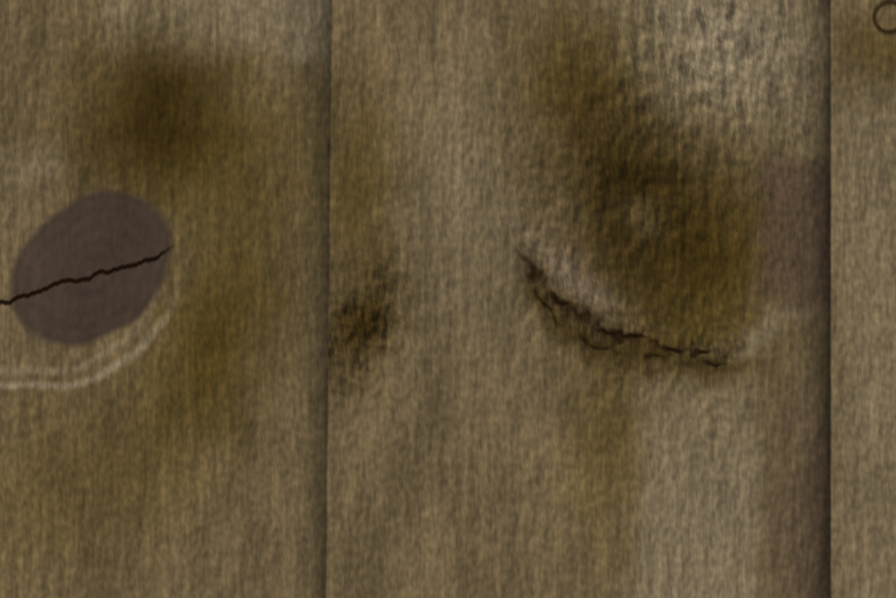
This texture is drawn by a WebGL 1 fragment shader. Its source:

```glsl
precision highp float;
// Weathered fence boards: three planks with shadowed seams, two knots and moss.
// Soft tilted blobs lay out the stains, gradient noise warps their borders and
// supplies vertical grain and flaky relief; curves add the cracks and rims.
uniform vec2 u_resolution;

const vec3 WOOD = vec3(0.405, 0.345, 0.245);
const vec3 PALE = vec3(0.50, 0.445, 0.355);
const vec3 OLIVE = vec3(0.31, 0.25, 0.115);
const vec3 MOSS = vec3(0.21, 0.16, 0.07);
const vec3 MAUVE = vec3(0.345, 0.28, 0.22);
const vec3 KNOT = vec3(0.28, 0.23, 0.19);
const vec3 DARK = vec3(0.13, 0.09, 0.05);
const vec3 PIVOT = vec3(0.385, 0.325, 0.23);
const float CONTRAST = 1.22;
const float SEAM_RIGHT = 1.389;
const float GRAIN = 0.26;
const float RELIEF = 0.46;
const float SPECKLE = 0.17;
const float WARP = 0.05;

vec2 q;    // warped position for stains
vec3 col;  // colour being painted

vec2 gradientAt(vec2 cell) {
  vec3 h = fract(cell.xyx * vec3(0.1031, 0.1030, 0.0973));
  h += dot(h, h.yzx + 33.33);
  float angle = 6.2832 * fract((h.x + h.y) * h.z);
  return vec2(cos(angle), sin(angle));
}

float noise(vec2 p) {
  vec2 i = floor(p), f = fract(p), e = vec2(1.0, 0.0);
  vec2 w = f * f * f * (f * (f * 6.0 - 15.0) + 10.0);
  float low = mix(dot(gradientAt(i), f), dot(gradientAt(i + e), f - e), w.x);
  float high = mix(dot(gradientAt(i + e.yx), f - e.yx),
                   dot(gradientAt(i + 1.0), f - 1.0), w.x);
  return mix(low, high, w.y);
}

float fbm(vec2 p) {
  float sum = 0.0, amp = 0.6;
  for (int i = 0; i < 4; i++) {
    sum += amp * noise(p);
    p = p * 2.03 + 17.3;
    amp *= 0.55;
  }
  return sum;
}

vec2 turn(vec2 p, float a) {
  return vec2(cos(a) * p.x + sin(a) * p.y, cos(a) * p.y - sin(a) * p.x);
}

// Soft elliptical patch, tilted by angle a
float blob(vec2 c, vec2 r, float a) {
  vec2 d = turn(q - c, a) / r;
  return exp(-dot(d, d));
}

void stain(vec3 tint, float amount, vec2 c, vec2 r, float a) {
  col = mix(col, tint, amount * blob(c, r, a));
}

float box(vec2 lo, vec2 hi, float soft) {
  vec2 m = smoothstep(lo - soft, lo + soft, q) * (1.0 - smoothstep(hi - soft, hi + soft, q));
  return m.x * m.y;
}

float line(float d, float width) {
  return 1.0 - smoothstep(0.0, width, abs(d));
}

void main() {
  vec2 p = gl_FragCoord.xy / u_resolution.y;
  q = p + WARP * vec2(fbm(p * 11.0), fbm(p * 11.0 + 40.0));
  float seam = mix(0.545, 0.555, p.y);
  float left = 1.0 - smoothstep(-0.003, 0.003, p.x - seam);
  float right = smoothstep(-0.003, 0.003, p.x - SEAM_RIGHT);
  float mid = (1.0 - left) * (1.0 - right);
  col = WOOD * (1.0 + 0.25 * fbm(p * vec2(9.0, 3.0)));

  // Left plank
  col = mix(col, PALE, left * 0.6 * box(vec2(0.18, 0.9), vec2(0.6, 1.1), 0.03));
  stain(OLIVE, left * 0.8, vec2(0.31, 0.77), vec2(0.2, 0.15), -0.4);
  stain(MOSS, left * 0.7, vec2(0.25, 0.81), vec2(0.09, 0.13), -0.3);
  stain(OLIVE, left * 0.85, vec2(0.36, 0.43), vec2(0.1, 0.21), -0.35);
  stain(OLIVE, left * 0.4, vec2(0.12, 0.2), vec2(0.22, 0.16), 0.5);
  stain(PALE, left * 0.4, vec2(0.06, 0.72), vec2(0.07, 0.04), 0.2);

  // Middle plank
  float bark = mid * blob(vec2(0.605, 0.46), vec2(0.055, 0.1), -0.45);
  float mossy = mid * blob(vec2(1.06, 0.67), vec2(0.135, 0.19), 0.5);
  float flaky = mid * blob(vec2(1.19, 0.91), vec2(0.2, 0.19), -0.5);
  stain(PALE, mid * 0.35, vec2(0.79, 0.68), vec2(0.17, 0.25), 0.0);
  col = mix(col, PALE, 0.85 * flaky);
  col = mix(col, PALE, mid * 0.55 * box(vec2(1.06, -0.1), vec2(1.27, 0.37), 0.03));
  stain(MAUVE, mid * 0.6, vec2(1.36, 0.1), vec2(0.08, 0.25), 0.0);
  stain(OLIVE, mid * 0.6, vec2(0.6, 0.69), vec2(0.07, 0.18), 0.0);
  stain(OLIVE, mid * 0.75, vec2(0.97, 0.86), vec2(0.1, 0.12), 0.3);
  stain(OLIVE, mid * 0.95, vec2(1.18, 0.56), vec2(0.13, 0.18), -0.2);
  stain(OLIVE, mid * 0.45, vec2(1.01, 0.27), vec2(0.06, 0.2), 0.0);
  col = mix(col, MAUVE, mid * 0.75 * box(vec2(1.27, 0.49), vec2(1.42, 0.73), 0.03));
  col = mix(col, MOSS, 0.9 * mossy);
  stain(WOOD, mid * 0.5, vec2(1.075, 0.635), vec2(0.045, 0.035), -0.5);
  col = mix(col, MOSS, 0.85 * bark);
  col = mix(col, PALE, right * 0.35 * box(vec2(1.4, -0.1), vec2(1.6, 0.84), 0.05));
  stain(OLIVE, right * 0.5, vec2(1.48, 0.92), vec2(0.08, 0.06), 0.0);

  // Ridge below the mossy knot: lit band above broken cracks
  float bend = p.x - 1.14;
  float ridge = (q.y - 0.414 - 2.1 * bend * bend) / sqrt(1.0 + 17.6 * bend * bend);
  ridge += 0.012 * noise(p * 38.0);
  float span = smoothstep(0.85, 0.9, p.x) * (1.0 - smoothstep(1.2, 1.27, p.x));
  float broken = smoothstep(-0.25, 0.25, noise(p * 27.0));
  stain(mix(MAUVE, PALE, 0.5), 0.85, vec2(0.965, 0.515), vec2(0.125, 0.035), -0.83);
  stain(PALE, 0.7, vec2(1.24, 0.43), vec2(0.12, 0.018), 0.4);
  col = mix(col, MOSS, 0.6 * span * line(ridge + 0.018, 0.055));
  float cracks = line(ridge, 0.011) * (0.35 + 0.65 * broken) + 0.6 * line(ridge + 0.023, 0.008) * (1.0 - broken);
  col = mix(col, DARK, 0.85 * span * cracks);

  // Left knot with pale rims and a split
  float e = length(turn(p - vec2(0.152, 0.55), 0.7) / vec2(0.15, 0.115)) + 0.08 * noise(p * 14.0);
  float rim = length((p - vec2(0.06, 0.56)) / vec2(0.24, 0.207)) + 0.06 * noise(p * 12.0);
  float lower = 1.0 - smoothstep(0.4, 0.58, p.y);
  col = mix(col, PALE, lower * (0.75 * line(rim - 1.0, 0.06) + 0.5 * line(rim - 0.88, 0.06)));
  float core = 1.0 - smoothstep(0.9, 1.04, e);
  col = mix(col, KNOT * (1.0 + 0.02 * sin(e * 32.0) + 0.2 * fbm(p * 9.0)), 0.9 * core);
  float split = p.y - 0.49 - 0.318 * p.x - 0.025 * fbm(vec2(p.x * 16.0, 1.5));
  col = mix(col, DARK, 0.9 * line(split, 0.007) * (1.0 - smoothstep(0.26, 0.3, p.x)));
  float ring = length(p - vec2(1.488, 0.971)) - 0.027 + 0.009 * noise(p * 30.0);
  col = mix(col, DARK, 0.6 * line(ring, 0.008));
  col = PIVOT + CONTRAST * (col - PIVOT);

  // Vertical grain, pores and lit flakes, strongest on rough bark
  float rough = 0.5 + 2.0 * bark + 0.9 * mossy + 0.6 * flaky + span * exp(-abs(ridge) * 22.0);
  rough *= 1.0 - 0.7 * core;
  vec2 flake = vec2(48.0, 28.0);
  float lit = fbm(p * flake) - fbm((p + vec2(-0.005, 0.008)) * flake);
  float pores = smoothstep(0.12, 0.4, noise(p * vec2(60.0, 21.0)));
  float fine = noise(p * vec2(130.0, 75.0));
  col *= 1.0 + (1.0 - 0.6 * core) * (GRAIN * fbm(p * vec2(75.0, 8.0)) + SPECKLE * fine);
  col *= 1.0 + RELIEF * rough * lit - pores * (0.22 * flaky + 0.4 * bark + 0.15 * mossy);

  // Soft seam shadows
  float gapL = max(seam - p.x, 0.0), gapR = max(SEAM_RIGHT - p.x, 0.0);
  col *= 1.0 - left * 0.42 * exp(-gapL / 0.03);
  col *= 1.0 - (1.0 - right) * 0.58 * exp(-gapR / 0.026);
  gl_FragColor = vec4(clamp(col, 0.0, 1.0), 1.0);
}
```
